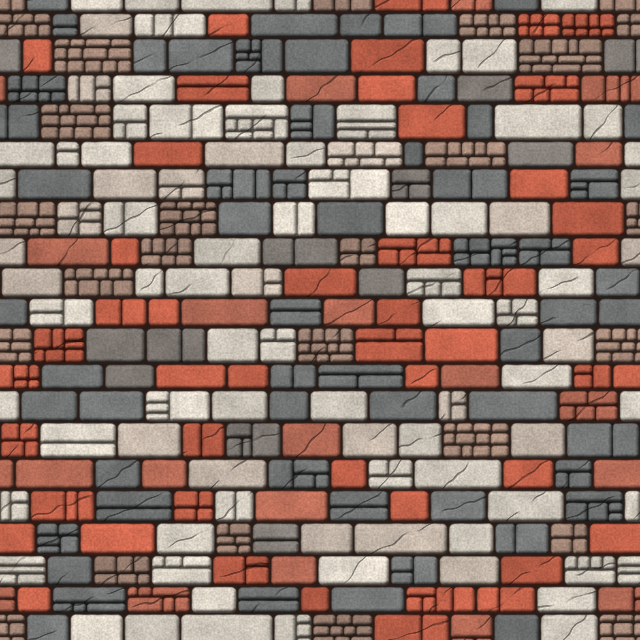
This texture is drawn by a WebGL 1 fragment shader. Its source:

```glsl
precision highp float;

uniform vec2 u_resolution;

const float ROWS = 20.0;
const float COLUMNS = 11.0;
const float ROW_PHASE = 0.29;
const float ROW_JITTER = 0.26;
const float COLUMN_JITTER = 0.72;
const float JOINT = 0.0019;         // half width between stones
const float SEAM = 0.0009;          // half width between pieces of a stone
const float CORNER = 0.0075;
const float BEVEL = 0.0075;
const float SPLIT_CHANCE = 0.42;
const float CRACK_CHANCE = 0.45;
const float CRACK_WIDTH = 0.0006;
const float GRAIN = 0.13;
const vec2 LIGHT = vec2(-0.45, 0.89);
const vec3 CREAM = vec3(0.84, 0.81, 0.76);
const vec3 SLATE = vec3(0.45, 0.46, 0.455);
const vec3 BRICK = vec3(0.75, 0.38, 0.29);
const vec3 TAUPE = vec3(0.64, 0.53, 0.47);
const vec3 MORTAR = vec3(0.16, 0.10, 0.08);

float hash(vec2 s) {
  vec3 q = fract(s.xyx * 0.1031);
  q += dot(q, q.yzx + 33.33);
  return fract((q.x + q.y) * q.z);
}

vec2 gradient(vec2 cell) {
  float a = 6.2832 * hash(cell);
  return vec2(cos(a), sin(a));
}

float noise(vec2 p) {
  vec2 i = floor(p), f = fract(p);
  vec2 u = f * f * f * (f * (f * 6.0 - 15.0) + 10.0);
  vec2 e = vec2(1.0, 0.0);
  float low = mix(dot(gradient(i), f), dot(gradient(i + e), f - e), u.x);
  float high = mix(dot(gradient(i + e.yx), f - e.yx), dot(gradient(i + 1.0), f - 1.0), u.x);
  return mix(low, high, u.y);
}

float edge(float k, float count, float seed, float jitter) {
  return k + jitter * (hash(vec2(mod(k, count), seed)) - 0.5);
}

// Uneven interval around t: low end, high end, wrapped index
vec3 span(float t, float count, float seed, float jitter) {
  float k = floor(t);
  if (t < edge(k, count, seed, jitter)) k -= 1.0;
  else if (t >= edge(k + 1.0, count, seed, jitter)) k += 1.0;
  return vec3(edge(k, count, seed, jitter), edge(k + 1.0, count, seed, jitter), mod(k, count));
}

// Rounded box: distance, then outward direction
vec3 roundedBox(vec2 p, vec2 lo, vec2 hi, float corner) {
  vec2 c = p - 0.5 * (lo + hi), h = 0.5 * (hi - lo);
  float r = min(corner, 0.8 * min(h.x, h.y));
  vec2 q = abs(c) - h + r, o = max(q, 0.0);
  float d = length(o) + min(max(q.x, q.y), 0.0) - r;
  vec2 axis = q.x > q.y ? vec2(1.0, 0.0) : vec2(0.0, 1.0);
  vec2 dir = min(q.x, q.y) > 0.0 ? o / max(length(o), 1e-5) : axis;
  return vec3(d, dir * sign(c));
}

void main() {
  vec2 p = gl_FragCoord.xy / u_resolution.y;
  float px = 1.0 / u_resolution.y;

  // Courses and stones
  vec3 row = span(p.y * ROWS + ROW_PHASE, ROWS, 71.0, ROW_JITTER);
  float shift = hash(vec2(row.z, 19.0));
  vec3 col = span(p.x * COLUMNS + shift, COLUMNS, row.z + 5.0, COLUMN_JITTER);
  vec2 lo = vec2((col.x - shift) / COLUMNS, (row.x - ROW_PHASE) / ROWS) + JOINT;
  vec2 hi = vec2((col.y - shift) / COLUMNS, (row.y - ROW_PHASE) / ROWS) - JOINT;
  vec2 id = vec2(col.z, row.z) + 3.0;
  vec2 center = 0.5 * (lo + hi);

  float pick = hash(id + 40.0);
  bool small = pick > 0.91;
  vec3 stone = pick < 0.33 ? CREAM : pick < 0.66 ? SLATE : small ? TAUPE : BRICK;
  stone *= 0.93 + 0.14 * hash(id + 80.0);
  stone = mix(stone, TAUPE, 0.3 * step(0.8, hash(id + 90.0)));

  float wobble = 0.0007 * noise(p * 70.0);
  float body = roundedBox(p, lo, hi, CORNER).x + wobble;

  // Split some stones into smaller pieces
  bool broken = small || hash(id + 120.0) < SPLIT_CHANCE;
  vec2 seed = id;
  for (int k = 0; k < 4; k++) {
    vec2 size = hi - lo;
    bool across = size.y > 0.026 && (small || hash(seed + 150.0) < 0.5);
    bool room = across || size.x > 0.036;
    if (broken && room && (k == 0 || small || hash(seed + 170.0) < 0.55)) {
      vec2 axis = across ? vec2(0.0, 1.0) : vec2(1.0, 0.0);
      vec2 cut = mix(lo, hi, mix(0.36, 0.64, hash(seed + 190.0)));
      float upper = step(dot(cut, axis), dot(p, axis));
      lo = mix(lo, cut + SEAM, axis * upper);
      hi = mix(hi, cut - SEAM, axis * (1.0 - upper));
      seed += vec2(23.0, 31.0 + 17.0 * upper);
    }
  }
  vec3 piece = roundedBox(p, lo, hi, broken ? 0.7 * CORNER : CORNER);
  float d = piece.x + wobble;

  // Surface: blotches, grain and an occasional slanted crack
  float grain = noise(p * 300.0) + 0.6 * noise(p * 150.0 + 9.0);
  float tone = 1.0 + GRAIN * grain + 0.1 * noise(p * 28.0);
  tone *= 0.96 + 0.08 * hash(seed + 210.0);
  float slant = mix(0.25, 0.95, hash(id + 230.0));
  float line = dot(p - center, vec2(-sin(slant), cos(slant))) + 0.006 * noise(p * 45.0);
  float cracked = step(hash(id + 250.0), CRACK_CHANCE) * smoothstep(-0.25, 0.05, noise(p * 22.0 + id));
  float crack = 1.0 - smoothstep(CRACK_WIDTH, CRACK_WIDTH + px, abs(line));
  float lip = smoothstep(-0.004, -CRACK_WIDTH, line) * (1.0 - smoothstep(-CRACK_WIDTH, 0.0, line));
  tone *= 1.0 + cracked * (0.12 * lip - 0.42 * crack - 0.05 * step(0.0, line));

  // Rounded edges lit from the upper left
  float bevel = smoothstep(-BEVEL, 0.0, d);
  float lit = dot(piece.yz, LIGHT);
  tone *= 1.0 + bevel * (lit > 0.0 ? 0.2 * lit : 0.55 * lit) - 0.22 * bevel * bevel;

  // Mortar, seams, then faces
  vec3 color = mix(MORTAR, stone * 0.4, 0.3 * exp(-max(body, 0.0) / JOINT));
  color = mix(color, stone * stone * 0.42, 1.0 - smoothstep(-px, px, body));
  color = mix(color, stone * tone, 1.0 - smoothstep(-px, px, max(d, body)));
  gl_FragColor = vec4(clamp(color, 0.0, 1.0), 1.0);
}
```
